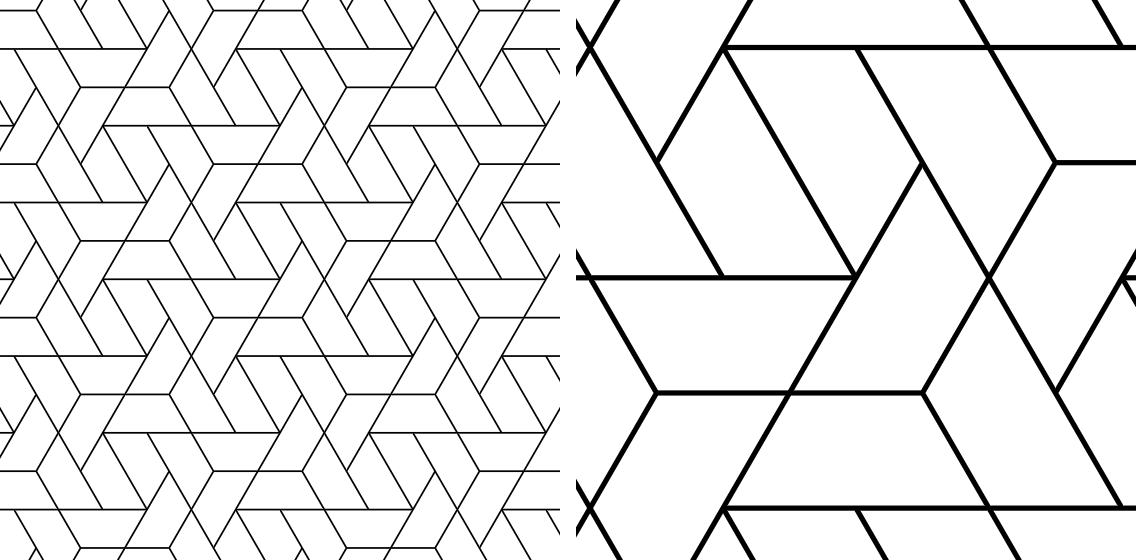
Left: the whole. Right: its middle third, enlarged.
Give the GLSL for this pattern, as a Shadertoy shader.

```glsl
// Interlaced black line lattice of trapezoids and parallelograms on a triangular grid.

const float GRID_STEP = 0.07915;           // triangle edge, in canvas heights
const float LINE_WIDTH = 0.0031;           // in canvas heights
const vec2 ANCHOR = vec2(0.5, 0.5013);     // canvas position of a bar's right end
const float ROW_HEIGHT = 0.8660254;        // triangle height per unit edge
const vec3 PAPER = vec3(1.0);
const vec3 INK = vec3(0.0);

float segmentDistance(vec2 p, vec2 a, vec2 b) {
    vec2 ap = p - a, ab = b - a;
    return length(ap - ab * clamp(dot(ap, ab) / dot(ab, ab), 0.0, 1.0));
}

// Segment given by its start in (edge, row) units and its offset to the end.
float strokeDistance(vec2 p, vec2 start, vec2 span) {
    vec2 scale = vec2(1.0, ROW_HEIGHT);
    return segmentDistance(p, start * scale, (start + span) * scale);
}

// Strokes belonging to one lattice cell.
float motifDistance(vec2 p) {
    vec2 across = vec2(1.0, 0.0), rise = vec2(0.5, 1.0), fall = vec2(0.5, -1.0);
    vec2 hub = vec2(-0.5, 1.0);
    // Long bars, one per direction
    float d = strokeDistance(p, vec2(0.0), 4.0 * across);
    d = min(d, strokeDistance(p, vec2(-0.5, -1.0), 4.0 * rise));
    d = min(d, strokeDistance(p, vec2(-2.0, 2.0), 4.0 * fall));
    // Three short arms meeting at the hub
    d = min(d, strokeDistance(p, hub, 2.0 * across));
    d = min(d, strokeDistance(p, hub, -2.0 * rise));
    d = min(d, strokeDistance(p, hub, -2.0 * fall));
    // Short connector
    return min(d, strokeDistance(p, vec2(0.0), 2.0 * fall));
}

// Nearest stroke over the surrounding cells of the hexagonal lattice.
float latticeDistance(vec2 p) {
    vec2 stepA = vec2(3.0, 2.0 * ROW_HEIGHT);
    vec2 stepB = vec2(0.0, 4.0 * ROW_HEIGHT);
    float a = p.x / stepA.x;
    float b = (p.y - a * stepA.y) / stepB.y;
    vec2 local = p - round(a) * stepA - round(b) * stepB;
    float d = 1e3;
    for (int j = -1; j <= 1; j++)
        for (int i = -1; i <= 1; i++)
            d = min(d, motifDistance(local - float(i) * stepA - float(j) * stepB));
    return d;
}

void mainImage(out vec4 fragColor, in vec2 fragCoord) {
    float pixel = 1.0 / iResolution.y;
    vec2 uv = fragCoord * pixel;
    vec2 p = (uv - ANCHOR) / GRID_STEP + vec2(4.0, 0.0);

    // Box-filtered line coverage
    float d = latticeDistance(p) * GRID_STEP;
    float coverage = clamp(0.5 + (0.5 * LINE_WIDTH - d) / pixel, 0.0, 1.0);
    fragColor = vec4(mix(PAPER, INK, coverage), 1.0);
}
```
